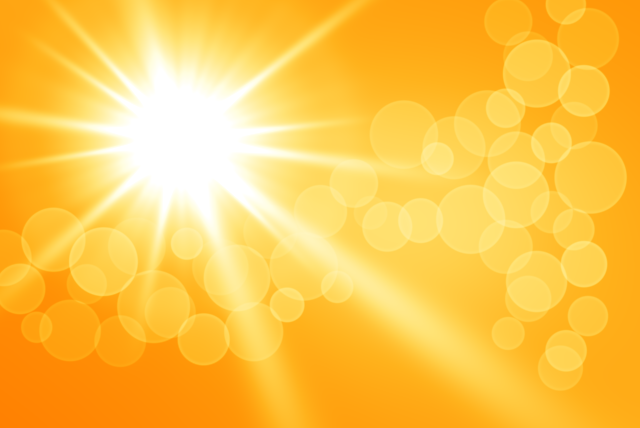
Give the GLSL for this background, as a WebGL 2 fragment shader.

```glsl
#version 300 es
precision highp float;
// A blazing sun over a warm sky, with light shafts and translucent bokeh discs.
// Every part adds to one scalar "heat", which a colour ramp finally turns
// from deep orange through yellow to white.

uniform vec2 u_resolution;
out vec4 outColor;

// Lengths are in canvas heights, heat is in ramp steps.
const vec2 SUN = vec2(0.42, 0.675);
const vec2 WARM_CENTER = vec2(0.95, 0.48);
const float WARM_HEAT = 2.1;
const float SUN_HEAT = 6.6;
const float HALO_RADIUS = 0.39;
const float BOKEH_HEAT = 5.6;
const int BAND_DISCS = 30;
const int COLUMN_DISCS = 22;
const vec2 DISC_RADIUS = vec2(0.036, 0.086);
const vec2 DISC_ALPHA = vec2(0.12, 0.38);

const int RAMP_SIZE = 8;
const vec3 RAMP[RAMP_SIZE] = vec3[](
  vec3(1.0, 0.48, 0.0), vec3(1.0, 0.59, 0.03),
  vec3(1.0, 0.70, 0.11), vec3(1.0, 0.81, 0.28),
  vec3(1.0, 0.89, 0.46), vec3(1.0, 0.94, 0.66),
  vec3(1.0, 0.99, 0.87), vec3(1.0));

// Each shaft: angle in degrees, spread, reach.
const int SHAFT_COUNT = 13;
const vec3 SHAFTS[SHAFT_COUNT] = vec3[](
  vec3(37.4, 0.028, 0.85), vec3(106.0, 0.11, 0.65),
  vec3(133.0, 0.022, 0.6), vec3(146.0, 0.02, 0.5),
  vec3(172.0, 0.04, 0.8), vec3(189.0, 0.016, 0.55),
  vec3(221.5, 0.04, 0.8), vec3(258.0, 0.035, 0.58),
  vec3(291.0, 0.085, 1.3), vec3(322.3, 0.075, 1.7),
  vec3(315.6, 0.018, 0.52), vec3(352.0, 0.035, 0.8),
  vec3(6.0, 0.016, 0.5));

float hash(float n) {
  return fract(sin(n * 12.9898 + 4.1) * 43758.5);
}

float bell(float x) {
  return exp(-x * x);
}

// Corner gradient plus the broad yellow pool of light.
float skyHeat(vec2 p, vec2 uv) {
  float corners = mix(mix(0.2, 1.7, uv.x), mix(1.5, 1.0, uv.x), uv.y);
  vec2 d = (p - WARM_CENTER) * vec2(0.82, 1.0);
  return corners + WARM_HEAT * exp(-dot(d, d) / 0.12);
}

// White core, soft glow, thin halo and a faint fan of streaks.
float sunHeat(vec2 d) {
  float r = length(d);
  float a = atan(d.y, d.x);
  float fan = sin(a * 9.0 + 1.0) + 0.6 * sin(a * 23.0) + 0.4 * sin(a * 41.0 + 2.0);
  return SUN_HEAT * bell(r / 0.235) + 2.0 * bell(r / 0.09)
       + 0.25 * bell((r - HALO_RADIUS) / 0.045)
       + 0.28 * fan * smoothstep(0.03, 0.15, r) * bell(r / 0.3);
}

// Shafts widen with distance and fade out at their reach.
float shaftHeat(vec2 d) {
  float heat = 0.0;
  for (int i = 0; i < SHAFT_COUNT; i++) {
    vec3 shaft = SHAFTS[i];
    float a = radians(shaft.x);
    vec2 dir = vec2(cos(a), sin(a));
    float along = dot(d, dir);
    float across = dir.x * d.y - dir.y * d.x;
    float width = 0.004 + shaft.y * max(along, 0.0);
    float fade = smoothstep(0.0, 0.12, along)
               * (1.0 - smoothstep(0.25 * shaft.z, shaft.z, along));
    heat += 1.9 * fade * bell(across / width);
  }
  return heat;
}

// Blends one disc with a slightly brighter rim over the heat so far.
float addDisc(float heat, vec2 p, vec2 center, float seed, float aa) {
  float radius = mix(DISC_RADIUS.x, DISC_RADIUS.y, hash(seed));
  float alpha = mix(DISC_ALPHA.x, DISC_ALPHA.y, hash(seed + 57.0));
  float edge = length(p - center) - radius;
  float mask = 1.0 - smoothstep(-aa, aa, edge);
  float rim = 0.25 * bell((edge + 0.003) / 0.004);
  return heat + mask * alpha * (0.85 + rim) * max(BOKEH_HEAT - heat, 0.3);
}

// Discs follow a rising band from the left, then a column on the right.
float bokeh(float heat, vec2 p, float aa) {
  for (int i = 0; i < BAND_DISCS; i++) {
    float n = float(i);
    float x = 1.17 * (n + 0.2) / float(BAND_DISCS);
    float y = 0.32 + 0.28 * smoothstep(0.55, 1.05, x) + 0.12 * sin(n * 2.4 + 0.7);
    heat = addDisc(heat, p, vec2(x, y), n + 1.0, aa);
  }
  for (int i = 0; i < COLUMN_DISCS; i++) {
    float n = float(i);
    float y = 0.14 + 0.85 * n / float(COLUMN_DISCS - 1);
    float x = 1.28 + 0.1 * sin(n * 2.4 + 0.3);
    heat = addDisc(heat, p, vec2(x, y), n + 101.0, aa);
  }
  return heat;
}

void main() {
  vec2 uv = gl_FragCoord.xy / u_resolution;
  vec2 p = gl_FragCoord.xy / u_resolution.y;
  float heat = skyHeat(p, uv) + sunHeat(p - SUN) + shaftHeat(p - SUN);
  heat = bokeh(heat, p, 1.0 / u_resolution.y);

  vec3 color = RAMP[0];
  for (int i = 1; i < RAMP_SIZE; i++)
    color = mix(color, RAMP[i], clamp(heat - float(i - 1), 0.0, 1.0));
  outColor = vec4(color, 1.0);
}
```
